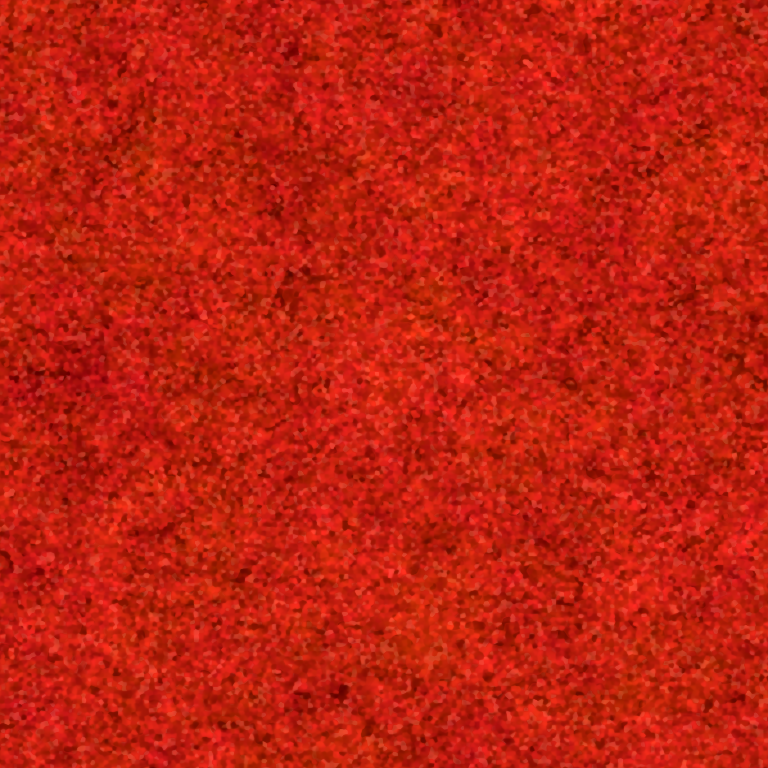
This texture is drawn by a WebGL 2 fragment shader. Its source:

```glsl
#version 300 es
precision highp float;
// Red felt: soft cellular grains, each with its own random tone, are laid
// over broader clouds of light and hue. Dark pits and pale fibre tips are
// picked from the extremes of the same noise.
uniform vec2 u_resolution;
out vec4 outColor;

vec3 hash3(vec2 p) {
    vec3 q = fract(p.xyx * vec3(0.1031, 0.1030, 0.0973));
    q += dot(q, q.yxz + 33.33);
    return fract((q.xxy + q.yzz) * q.zyx);
}

// Smooth cellular noise: three independent tones from -1 to 1,
// blended between jittered cell centres.
vec3 softCells(vec2 p, float sharpness) {
    vec2 cell = floor(p);
    vec3 toneSum = vec3(0.0);
    float weightSum = 0.0;
    for (int y = -1; y <= 1; y++) {
        for (int x = -1; x <= 1; x++) {
            vec2 id = cell + vec2(x, y);
            vec2 centre = id + 0.5 + 0.7 * (hash3(id + 71.0).xy - 0.5);
            vec2 d = p - centre;
            float weight = exp(-sharpness * dot(d, d));
            toneSum += weight * (2.0 * hash3(id + 13.0) - 1.0);
            weightSum += weight;
        }
    }
    return toneSum / weightSum;
}

void main() {
    vec2 uv = gl_FragCoord.xy / min(u_resolution.x, u_resolution.y);

    // Grain, small tufts and three sizes of cloud
    vec3 grain = softCells(uv * vec2(170.0, 178.0), 4.5);
    vec3 tuft = softCells(uv * vec2(84.0, 100.0) + 200.0, 4.5);
    vec3 clump = softCells(uv * vec2(36.0, 42.0) + 300.0, 4.0);
    vec3 patches = softCells(uv * 17.0 + 400.0, 4.0);
    vec3 cloud = softCells(uv * 6.0 + 600.0, 4.0);

    // Overall lightness
    float light = 0.15 * grain.x + 0.075 * tuft.x + 0.05 * clump.x
                + 0.05 * patches.x + 0.045 * cloud.x;

    // Dark pits between the fibres
    float pit = smoothstep(0.25, 0.7, tuft.y) * smoothstep(-0.4, 0.4, -grain.x);
    light -= 0.13 * pit;

    vec3 color = vec3(0.752, 0.113, 0.054) + light * vec3(1.0, 0.25, 0.26);

    // Pale fibre tips
    float tip = smoothstep(0.1, 0.7, grain.y) * smoothstep(-0.6, 0.2, grain.x);
    color += tip * vec3(0.02, 0.1, 0.09);

    // Drift between orange and crimson
    float hue = 0.4 * grain.z + 0.4 * tuft.z + 0.5 * clump.z
              + 0.5 * patches.z + 0.5 * cloud.z;
    color += hue * vec3(0.0, 0.035, -0.025);

    outColor = vec4(clamp(color, 0.0, 1.0), 1.0);
}
```
